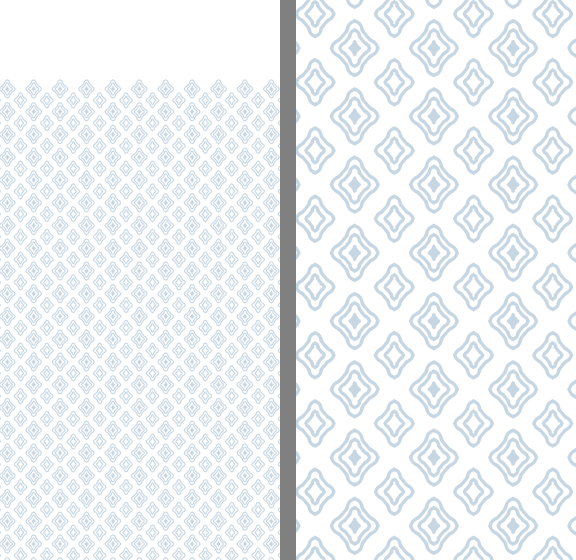
Left, the full canvas; right, a detail of the centre.
Reproduce this pattern procedurally as a WebGL 1 fragment shader.

```glsl
precision highp float;
// Pale blue lobed diamonds, large and small in staggered rows below a blank white band.

uniform vec2 u_resolution;

// Lengths are in canvas widths; y runs down from the top edge.
const vec2 CELL = vec2(0.0943, 0.08125);
const vec2 FIRST_CENTER = vec2(0.026, 0.3177);
const vec2 LARGE_OUTER = vec2(0.0266, 0.0313);
const vec2 LARGE_INNER = vec2(0.0170, 0.0208);
const vec2 LARGE_CORE = vec2(0.0073, 0.0095);
const vec2 SMALL_OUTER = vec2(0.0214, 0.0257);
const vec2 SMALL_INNER = vec2(0.0104, 0.0139);
const float LINE_WIDTH = 0.0039;
const float LOBE_RADIUS = 0.30;  // relative to the half width of a diamond
const float LOBE_BLEND = 0.14;   // relative to the half width of a diamond
const vec3 PAPER = vec3(1.0);
const vec3 INK = vec3(0.78, 0.84, 0.89);

float smoothMin(float a, float b, float k) {
  float h = max(k - abs(a - b), 0.0) / k;
  return min(a, b) - 0.25 * k * h * h;
}

// Approximate signed distance to a diamond with a round lobe at each tip.
float lobedDiamond(vec2 p, vec2 halfSize) {
  p = abs(p);
  float radius = LOBE_RADIUS * halfSize.x;
  float sideLobe = length(p - vec2(halfSize.x - radius, 0.0)) - radius;
  float endLobe = length(p - vec2(0.0, halfSize.y - radius)) - radius;
  float body = (dot(p, 1.0 / halfSize) - 1.0) / length(1.0 / halfSize);
  return smoothMin(min(sideLobe, endLobe), body, LOBE_BLEND * halfSize.x);
}

float outline(vec2 p, vec2 halfSize) {
  return abs(lobedDiamond(p, halfSize)) - 0.5 * LINE_WIDTH;
}

float largeMotif(vec2 p) {
  float rings = min(outline(p, LARGE_OUTER), outline(p, LARGE_INNER));
  return min(rings, lobedDiamond(p, LARGE_CORE));
}

float smallMotif(vec2 p) {
  return min(outline(p, SMALL_OUTER), outline(p, SMALL_INNER));
}

float coverage(float dist, float pixel) {
  return clamp(0.5 - dist / pixel, 0.0, 1.0);
}

void main() {
  float pixel = 1.0 / u_resolution.x;
  vec2 p = vec2(gl_FragCoord.x, u_resolution.y - gl_FragCoord.y) * pixel;

  // Two interleaved lattices, the second shifted by half a cell.
  vec2 largeGrid = (p - FIRST_CENTER) / CELL;
  vec2 smallGrid = largeGrid - 0.5;
  vec2 largeId = floor(largeGrid + 0.5);
  vec2 smallId = floor(smallGrid + 0.5);

  // Rows above the first one stay blank.
  float large = coverage(largeMotif((largeGrid - largeId) * CELL), pixel)
              * step(-0.5, largeId.y);
  float small = coverage(smallMotif((smallGrid - smallId) * CELL), pixel)
              * step(-0.5, smallId.y);

  gl_FragColor = vec4(mix(PAPER, INK, max(large, small)), 1.0);
}
```
